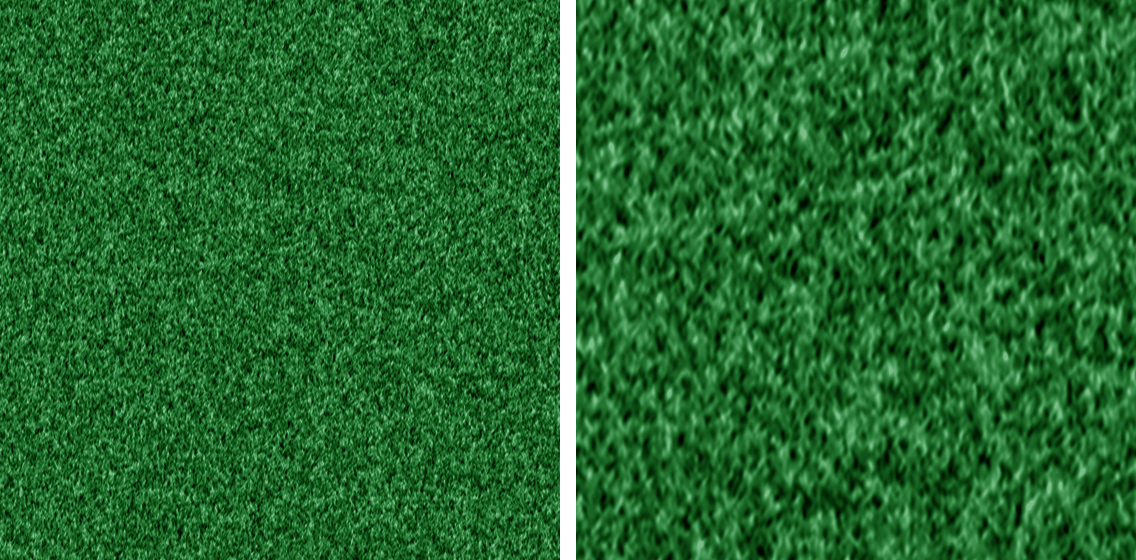
Left: the whole. Right: its middle third, enlarged.
This texture is drawn by a Shadertoy shader. Its source:

```glsl
#define BLADE_CELLS 280.0              // fine blades across the canvas
#define TUFT_CELLS 125.0               // tufts and shadow gaps across the canvas
#define BLADE_SIZE vec2(0.31, 0.75)    // half width and half length, in cells
#define TUFT_SIZE vec2(0.30, 0.50)
#define LEAN 0.10                      // mean tilt to the right, in radians
#define LEAN_SPREAD 0.55
#define TIP_LIGHT 0.45                 // how much tips outshine roots
#define MEAN_GREEN 0.403
#define BLADE_CONTRAST 0.126
#define TUFT_CONTRAST 0.040
#define PATCH_CONTRAST 0.007

const float PI = 3.14159;

vec4 hash4(vec2 cell) {
    vec4 h = fract(cell.xyxy * vec4(0.1031, 0.1030, 0.0973, 0.1099));
    h += dot(h, h.wzxy + 33.33);
    return fract((h.xxyz + h.yzzw) * h.zywx);
}

// Scattered leaning strokes, lit at the tip, scaled to unit variance
float strokes(vec2 p, vec2 size, float seed) {
    vec2 home = floor(p);
    float sum = 0.0;
    for (int y = -2; y <= 2; y++) {
        for (int x = -2; x <= 2; x++) {
            vec2 cell = home + vec2(x, y);
            vec4 rnd = hash4(cell + seed);
            float angle = LEAN + LEAN_SPREAD * (2.0 * rnd.z - 1.0);
            vec2 along = vec2(sin(angle), cos(angle));
            vec2 d = p - cell - rnd.xy;
            vec2 q = vec2(d.x * along.y - d.y * along.x, dot(d, along)) / size;
            float tone = sin(2.0 * PI * rnd.w);
            sum += (tone + TIP_LIGHT * q.y) * exp(-0.5 * dot(q, q));
        }
    }
    float variance = 0.5 * PI * size.x * size.y * (1.0 + TIP_LIGHT * TIP_LIGHT);
    return sum / sqrt(variance);
}

// Broad, faint wear in the lawn from layered sines
float patches(vec2 p) {
    float sum = 0.0;
    float weight = 0.6;
    for (int i = 0; i < 4; i++) {
        sum += weight * sin(p.x + 1.7 * sin(p.y)) * sin(p.y + 1.3 * sin(p.x));
        p = mat2(1.2, 1.1, -1.1, 1.2) * p + 2.3;
        weight *= 0.8;
    }
    return sum;
}

// Deep shadows are pure green, lit tips are paler and cooler
vec3 grassColor(float green) {
    return vec3(pow(green, 2.5), green, pow(green, 2.1));
}

void mainImage(out vec4 fragColor, in vec2 fragCoord) {
    vec2 uv = fragCoord / iResolution.y;

    float green = MEAN_GREEN;
    green += BLADE_CONTRAST * strokes(uv * BLADE_CELLS, BLADE_SIZE, 17.0);
    green += TUFT_CONTRAST * strokes(uv * TUFT_CELLS, TUFT_SIZE, 391.0);
    green += PATCH_CONTRAST * patches(uv * 9.0 + 1.0);

    fragColor = vec4(grassColor(clamp(green, 0.03, 0.75)), 1.0);
}
```
